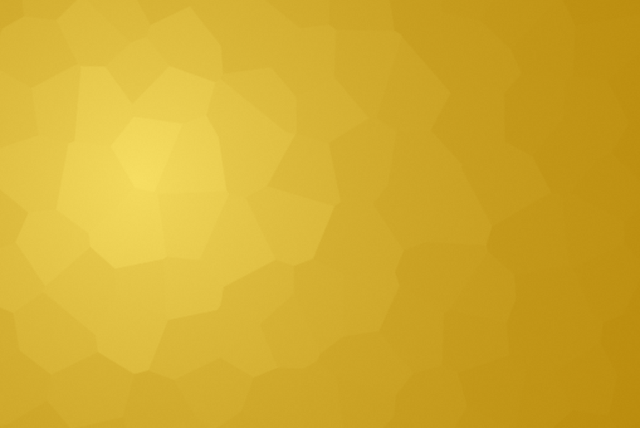
A Shadertoy shader for this background:

```glsl
// A golden mosaic of irregular polygons around a soft glow on the left.
// Jittered, staggered cellular noise gives the facets; each facet takes its
// tone from an exponential falloff measured partly at its own site.

const vec3 DEEP_GOLD = vec3(0.68, 0.48, -0.02);  // limit of the falloff
const vec3 PALE_GOLD = vec3(0.98, 0.89, 0.405);  // heart of the glow
const vec2 GLOW_POS = vec2(0.215, 0.575);        // fraction of the canvas
const float GLOW_REACH = 0.75;                  // in canvas heights
const float CELL_ROWS = 7.4;
const float JITTER = 0.78;

vec2 hash22(vec2 p) {
    vec3 q = fract(p.xyx * vec3(0.1031, 0.1030, 0.0973));
    q += dot(q, q.yzx + 33.33);
    return fract((q.xx + q.yz) * q.zy);
}

// Site of one grid cell; odd rows shift by half a cell.
vec2 cellSite(vec2 id) {
    vec2 jitter = (hash22(id + 41.0) - 0.5) * JITTER;
    return id + 0.5 + jitter + vec2(0.5 * mod(id.y, 2.0), 0.0);
}

// Finds the nearest and second nearest sites to p.
void nearestSites(vec2 p, out vec2 first, out vec2 second) {
    float d1 = 1e5, d2 = 1e5;
    first = p;
    second = p + 1.0;
    for (int y = -2; y <= 2; y++) {
        for (int x = -2; x <= 2; x++) {
            vec2 site = cellSite(floor(p) + vec2(x, y));
            vec2 toSite = site - p;
            float d = dot(toSite, toSite);
            if (d < d1) {
                d2 = d1; second = first;
                d1 = d;  first = site;
            } else if (d < d2) {
                d2 = d;  second = site;
            }
        }
    }
}

// Tone of a facet: flat site light, a hint of smooth light and a variation.
vec3 facetColor(vec2 p, vec2 site, vec2 glow) {
    float dist = mix(distance(site, glow), distance(p, glow), 0.45);
    float light = exp(-dist / (GLOW_REACH * CELL_ROWS));
    float variation = hash22(floor(site * 64.0)).x - 0.5;
    light *= 1.0 + 0.07 * variation;
    return mix(DEEP_GOLD, PALE_GOLD, light);
}

void mainImage(out vec4 fragColor, in vec2 fragCoord) {
    // Cell space: one unit per grid row
    float scale = CELL_ROWS / iResolution.y;
    vec2 p = fragCoord * scale;
    vec2 glow = GLOW_POS * iResolution.xy * scale;

    // Facets, blended across the shared edge
    vec2 first, second;
    nearestSites(p, first, second);
    vec2 across = second - first;
    float edge = dot(0.5 * (first + second) - p, normalize(across));
    float blend = 0.5 - 0.5 * smoothstep(0.0, scale, edge);
    vec3 color = mix(facetColor(p, first, glow), facetColor(p, second, glow), blend);

    // Fine paper grain
    float grain = hash22(floor(p * 46.0)).y - 0.5;
    fragColor = vec4(clamp(color + 0.008 * grain, 0.0, 1.0), 1.0);
}
```
